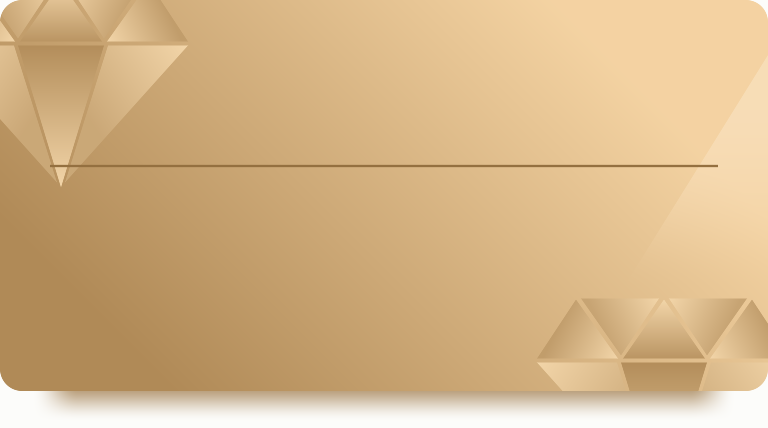
Write a Shadertoy shader that draws this background.

```glsl
// A golden card with rounded corners, a soft shadow and two cut gems.
// The canvas is 7.68 units wide, with y running down from the top edge.
// Gems are mirrored triangles; each facet fades from one bright vertex.

const vec3 PAPER = vec3(0.988, 0.988, 0.98);
const vec3 DARK_GOLD = vec3(0.69, 0.54, 0.34);
const vec3 PALE_GOLD = vec3(0.955, 0.825, 0.635);

float roundBox(vec2 p, vec2 halfSize, float radius) {
    vec2 d = abs(p) - halfSize + radius;
    return length(max(d, 0.0)) + min(max(d.x, d.y), 0.0) - radius;
}

float cross2(vec2 a, vec2 b) {
    return a.x * b.y - a.y * b.x;
}

// Signed distance to the line through a and b, positive on the side of c
float edgeSide(vec2 p, vec2 a, vec2 b, vec2 c) {
    vec2 e = normalize(b - a);
    return cross2(e, p - a) * sign(cross2(e, c - a));
}

float cover(float d, float px) {
    return smoothstep(-0.5 * px, 0.5 * px, d);
}

// Paints a triangle, pale at vertex a and darker towards edge bc
vec3 facet(vec3 color, vec2 p, vec2 a, vec2 b, vec2 c, float depth, float px) {
    float inside = min(edgeSide(p, a, b, c),
                       min(edgeSide(p, b, c, a), edgeSide(p, c, a, b)));
    vec2 axis = 0.5 * (b + c) - a;
    float t = clamp(dot(p - a, axis) / dot(axis, axis), 0.0, 1.0);
    vec3 shade = mix(vec3(0.95, 0.835, 0.66), DARK_GOLD, t * depth);
    return mix(color, shade, cover(inside, px));
}

// Gem with its girdle at y = 0, its table above and its tip below
vec3 gem(vec3 color, vec2 q, float px) {
    vec2 m = vec2(abs(q.x), q.y);
    // Crown
    color = facet(color, m, vec2(0.46, -0.02), vec2(1.27, -0.02), vec2(0.88, -0.61), 0.75, px);
    color = facet(color, m, vec2(0.05, -0.62), vec2(0.83, -0.62), vec2(0.43, -0.05), 0.65, px);
    color = facet(color, q, vec2(0.0, -0.61), vec2(-0.41, -0.02), vec2(0.41, -0.02), 0.85, px);
    // Pavilion
    color = facet(color, m, vec2(1.27, 0.02), vec2(0.47, 0.02), vec2(0.04, 1.39), 0.6, px);
    return facet(color, q, vec2(0.0, 1.44), vec2(-0.43, 0.02), vec2(0.43, 0.02), 0.95, px);
}

void mainImage(out vec4 fragColor, in vec2 fragCoord) {
    float px = 7.68 / iResolution.x;
    vec2 p = vec2(fragCoord.x, iResolution.y - fragCoord.y) * px;

    // Paper and the shadow below the card
    float shadow = (1.0 - smoothstep(3.8, 4.22, p.y))
                 * (1.0 - smoothstep(3.05, 3.52, abs(p.x - 3.84)));
    vec3 color = mix(PAPER, vec3(0.68, 0.56, 0.40), shadow);

    // Diagonal metal gradient
    float sweep = clamp((p.x - p.y + 2.2) / 7.7, 0.0, 1.0);
    vec3 card = mix(DARK_GOLD, PALE_GOLD, sweep);

    // Slanted sheen at the right edge
    float slant = dot(p - vec2(7.68, 0.55), normalize(vec2(1.9, 1.18)));
    float sheen = cover(slant, px) * (1.0 - smoothstep(1.0, 2.9, p.y));
    card = mix(card, vec3(0.97, 0.865, 0.715), sheen);

    // Gems at the upper left and lower right
    for (int i = 0; i < 2; i++) {
        vec2 center = mix(vec2(0.61, 0.435), vec2(6.64, 3.605), float(i));
        card = gem(card, p - center, px);
    }

    // Thin rule
    float rule = roundBox(p - vec2(3.84, 1.66), vec2(3.34, 0.0125), 0.0);
    card = mix(card, vec3(0.58, 0.44, 0.25), cover(-rule, px));

    float edge = roundBox(p - vec2(3.84, 1.955), vec2(3.84, 1.955), 0.22);
    fragColor = vec4(mix(color, card, cover(-edge, px)), 1.0);
}
```
